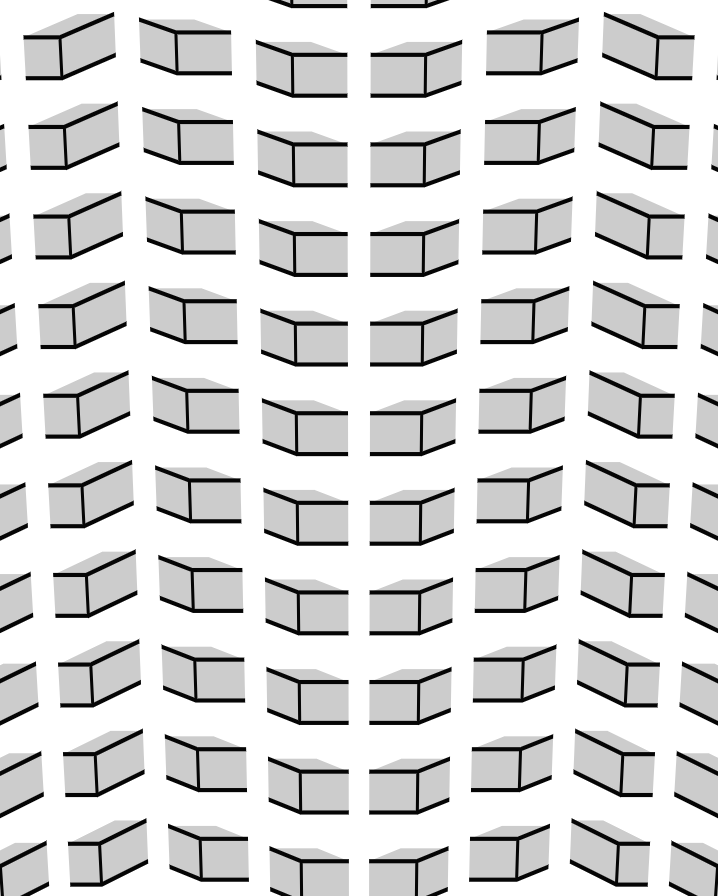
Write a Shadertoy shader that draws this pattern.

```glsl
// Mirrored rows of grey folded boxes with black rims, narrowing toward the bottom.

#define ROWS 10.0                  // rows in the canvas height; one row is one unit
#define COLUMN_PITCH 1.289
#define CENTER_GAP 0.13            // from a column's start to its box
#define BOX_WIDTH 1.016
#define BOX_HEIGHT 0.456
#define FOLD 0.612                 // position of the upright edge along the box
#define SLOPES vec2(0.357, 0.425)  // slanted side: inner columns, outer columns
#define ROW_SHIFT 0.388
#define COLUMN_RISE 0.25
#define LINE_WIDTHS vec2(0.046, 0.034) // rims, upright edge
#define TAPER vec2(0.8635, 0.0148) // horizontal scale at the bottom, gain per row
#define SHADES vec3(0.02, 0.80, 1.0)   // ink, box, ground

// Coverage of a pixel by a shape with signed distance d.
float cover(float d, float pixel) {
    return clamp(0.5 - d / pixel, 0.0, 1.0);
}

// Returns coverage of the box body (x) and its ink lines (y).
vec2 foldedBox(vec2 p, bool flipped, float scale, float pixel) {
    float t = flipped ? BOX_WIDTH - p.x : p.x;
    float corner = flipped ? BOX_WIDTH - FOLD : FOLD;
    float slope = flipped ? SLOPES.y : SLOPES.x;

    // Heights of the front rim and of the back edge of the lid
    float front = slope * max(t - corner, 0.0);
    float back = slope * min(t, BOX_WIDTH - corner);
    float sides = (abs(t - 0.5 * BOX_WIDTH) - 0.5 * BOX_WIDTH) * scale;
    float base = front - BOX_HEIGHT;

    float body = max(sides, max(p.y - back, base - p.y));

    // Upper and lower rims follow the fold
    float stretch = t > corner ? length(vec2(1.0, slope / scale)) : 1.0;
    float rims = min(abs(p.y - front), abs(p.y - base)) / stretch;
    rims = max(rims - 0.5 * LINE_WIDTHS.x, sides);

    float upright = abs(t - corner) * scale - 0.5 * LINE_WIDTHS.y;
    upright = max(upright, max(p.y - front, base - p.y));

    return vec2(cover(body, pixel), cover(min(rims, upright), pixel));
}

void mainImage(out vec4 fragColor, in vec2 fragCoord) {
    float pixel = ROWS / iResolution.y;
    vec2 p = (fragCoord - vec2(0.5 * iResolution.x, 0.0)) * pixel;

    // Mirror about the center and undo the taper
    float scale = TAPER.x + TAPER.y * p.y;
    float x = abs(p.x) / scale;
    float column = floor(x / COLUMN_PITCH);
    bool flipped = column > 1.5;

    // Columns climb away from the center, then descend
    float rise = COLUMN_RISE * (flipped ? 2.78 - column : column);
    vec2 cell = vec2(x - column * COLUMN_PITCH - CENTER_GAP,
                     fract(p.y - ROW_SHIFT - rise + 0.5) - 0.5);

    vec2 box = foldedBox(cell, flipped, scale, pixel);
    float shade = mix(SHADES.z, SHADES.y, box.x);
    shade = mix(shade, SHADES.x, box.y);
    fragColor = vec4(vec3(shade), 1.0);
}
```
